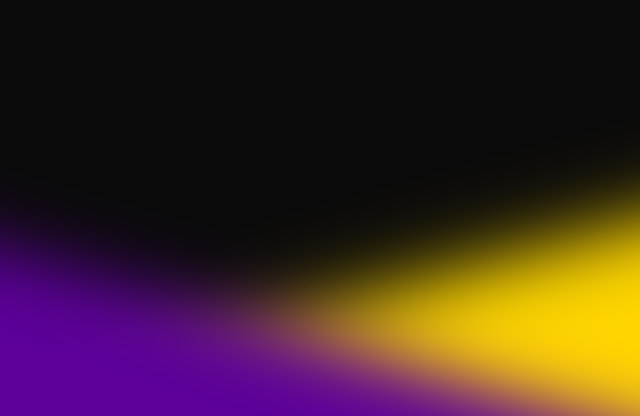
Reproduce this background procedurally as a Shadertoy shader.

```glsl
// Two soft lights on near-black: a yellow glow rising to the right and
// a purple glow rising to the left, which lies over the yellow one.
// Each is a slanted half-plane blurred by a Gaussian edge profile.

#define NIGHT vec3(0.039, 0.039, 0.039)
#define YELLOW vec3(1.0, 0.84, 0.0)
#define PURPLE vec3(0.36, 0.0, 0.60)
#define YELLOW_LEFT 0.048    // edge height at the left side
#define YELLOW_RIGHT 0.466   // edge height at the right side
#define YELLOW_BLUR 0.091    // vertical standard deviation
#define PURPLE_LEFT 0.405
#define PURPLE_RIGHT -0.036
#define PURPLE_BLUR 0.084

// Close fit of the normal cumulative distribution.
float gaussianEdge(float z) {
    z = clamp(z, -4.0, 4.0);
    return 0.5 + 0.5 * tanh(0.7979 * (z + 0.0447 * z * z * z));
}

// Coverage below a sloping line that spans the canvas.
float glowBelow(vec2 uv, float leftY, float rightY, float blur) {
    return gaussianEdge((mix(leftY, rightY, uv.x) - uv.y) / blur);
}

void mainImage(out vec4 fragColor, in vec2 fragCoord) {
    vec2 uv = fragCoord / iResolution.xy;

    // Yellow light, a little weaker toward the left.
    float yellow = glowBelow(uv, YELLOW_LEFT, YELLOW_RIGHT, YELLOW_BLUR);
    yellow *= mix(0.8, 1.0, smoothstep(0.2, 0.8, uv.x));

    // Purple light on top.
    float purple = glowBelow(uv, PURPLE_LEFT, PURPLE_RIGHT, PURPLE_BLUR);

    vec3 color = mix(NIGHT, YELLOW, yellow);
    color = mix(color, PURPLE, purple);
    fragColor = vec4(color, 1.0);
}
```
